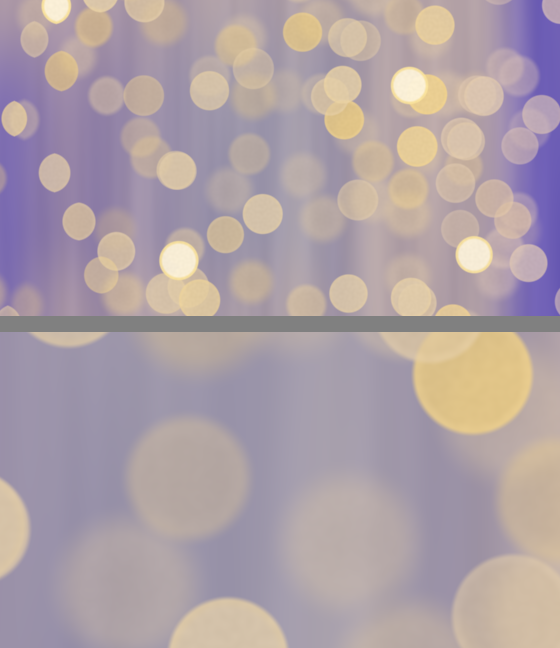
Top, the full canvas; bottom, a detail of the centre.
Give the GLSL for this background, as a WebGL 1 fragment shader.

```glsl
precision highp float;
// Warm out-of-focus lights over a violet-grey backdrop with faint vertical folds.
// Each layer scatters discs on a jittered grid and blends them back to front,
// going from wide blurred glows to crisp translucent discs and bright lamps.

uniform vec2 u_resolution;

const vec3 VIOLET = vec3(0.43, 0.37, 0.71);
const vec3 MAUVE = vec3(0.57, 0.50, 0.65);
const vec3 GREY = vec3(0.62, 0.595, 0.67);
const vec3 ROSE = vec3(0.71, 0.63, 0.64);
const vec3 GOLD = vec3(0.93, 0.80, 0.48);
const vec3 CREAM = vec3(0.87, 0.78, 0.63);
const vec3 BLUSH = vec3(0.82, 0.72, 0.72);
const vec3 LAMP = vec3(1.0, 0.965, 0.87);

vec3 hash3(vec2 p) {
  vec3 q = fract(p.xyx * vec3(0.1031, 0.1030, 0.0973));
  q += dot(q, q.yxz + 33.33);
  return fract((q.xxy + q.yzz) * q.zyx);
}

float gradientDot(vec2 cell, vec2 offset) {
  float angle = 6.2832 * hash3(cell + 71.0).x;
  return dot(vec2(cos(angle), sin(angle)), offset);
}

float gradientNoise(vec2 p) {
  vec2 i = floor(p);
  vec2 f = p - i;
  vec2 w = f * f * f * (f * (f * 6.0 - 15.0) + 10.0);
  vec2 e = vec2(1.0, 0.0);
  float low = mix(gradientDot(i, f), gradientDot(i + e, f - e), w.x);
  float high = mix(gradientDot(i + e.yx, f - e.yx), gradientDot(i + 1.0, f - 1.0), w.x);
  return mix(low, high, w.y);
}

vec3 backdrop(vec2 uv, vec2 p) {
  vec3 color = mix(MAUVE, GREY, smoothstep(0.1, 0.45, uv.x));
  float warmth = smoothstep(0.5, 0.75, uv.x) * 0.8;
  warmth = max(warmth, 0.65 * smoothstep(0.6, 1.1, uv.y));
  warmth = max(warmth, 0.5 * smoothstep(0.3, 0.0, uv.y));
  color = mix(color, ROSE, warmth);
  float leftEdge = 0.65 * smoothstep(0.12, 0.0, uv.x) * smoothstep(1.0, 0.6, uv.y);
  color = mix(color, VIOLET, max(leftEdge, smoothstep(0.84, 0.97, uv.x)));
  float folds = gradientNoise(vec2(p.x * 8.0, p.y * 0.8));
  float threads = gradientNoise(vec2(p.x * 28.0, p.y * 1.5 + 9.0));
  return color + vec3(0.11, 0.10, 0.04) * folds + 0.025 * threads;
}

// Distance from the lens centre in radii; discs get narrower at the left.
float lensDistance(vec2 q, float centerX) {
  vec2 clip = vec2(0.9 * max(0.0, 0.4 - centerX), 0.0);
  return max(length(q + clip), length(q - clip));
}

// More lights to the right, but few at the very edge.
float density(float x) {
  return mix(0.7, 1.25, smoothstep(0.2, 1.3, x)) * (1.0 - 0.9 * smoothstep(1.66, 1.74, x));
}

vec3 discTint(vec3 rnd, float x) {
  vec3 tint = mix(CREAM, GOLD, smoothstep(0.45, 1.0, rnd.y));
  return mix(tint, BLUSH, smoothstep(1.25, 1.75, x) * 0.75);
}

vec3 addLights(vec3 color, vec2 p, float cell, float radius, float blur,
               float presence, float opacity, float lamp, float seed) {
  vec2 home = floor(p / cell);
  for (int j = -1; j <= 1; j++) {
    for (int i = -1; i <= 1; i++) {
      vec2 id = home + vec2(float(i), float(j));
      vec3 place = hash3(id + seed);
      vec3 look = hash3(id + seed + 37.0);
      vec2 center = (id + 0.08 + 0.84 * place.xy) * cell;
      float size = radius * mix(0.94, 1.06, look.x);
      float d = (lensDistance((p - center) / size, center.x) - 1.0) * size;
      float cover = 1.0 - smoothstep(-blur, blur, d);
      float rim = smoothstep(-2.5 * blur - 0.004, -blur, d);
      float shown = step(place.z, presence * density(center.x));

      vec3 tint = discTint(look, center.x);
      vec3 edge = mix(tint + 0.04, GOLD + vec3(0.05, 0.07, 0.04), lamp);
      vec3 fill = mix(mix(tint, LAMP, lamp), edge, rim * 0.75);
      fill += 0.018 * gradientNoise(p * 90.0 + id);
      float alpha = opacity * mix(mix(0.55, 1.0, look.z), 1.0, lamp);
      color = mix(color, fill, cover * alpha * shown);
    }
  }
  return color;
}

void main() {
  vec2 uv = gl_FragCoord.xy / u_resolution;
  vec2 p = gl_FragCoord.xy / u_resolution.y;
  vec3 color = backdrop(uv, p);

  // Arguments: cell, radius, blur, presence, opacity, lamp, seed.
  color = addLights(color, p, 0.21, 0.068, 0.022, 0.55, 0.45, 0.0, 11.0);
  color = addLights(color, p, 0.18, 0.062, 0.010, 0.40, 0.50, 0.0, 53.0);
  color = addLights(color, p, 0.17, 0.062, 0.0035, 0.46, 0.80, 0.0, 127.0);
  color = addLights(color, p, 0.20, 0.062, 0.0035, 0.38, 0.88, 0.15, 211.0);
  color = addLights(color, p, 0.27, 0.061, 0.0035, 0.25, 0.96, 0.92, 307.0);

  gl_FragColor = vec4(clamp(color, 0.0, 1.0), 1.0);
}
```
